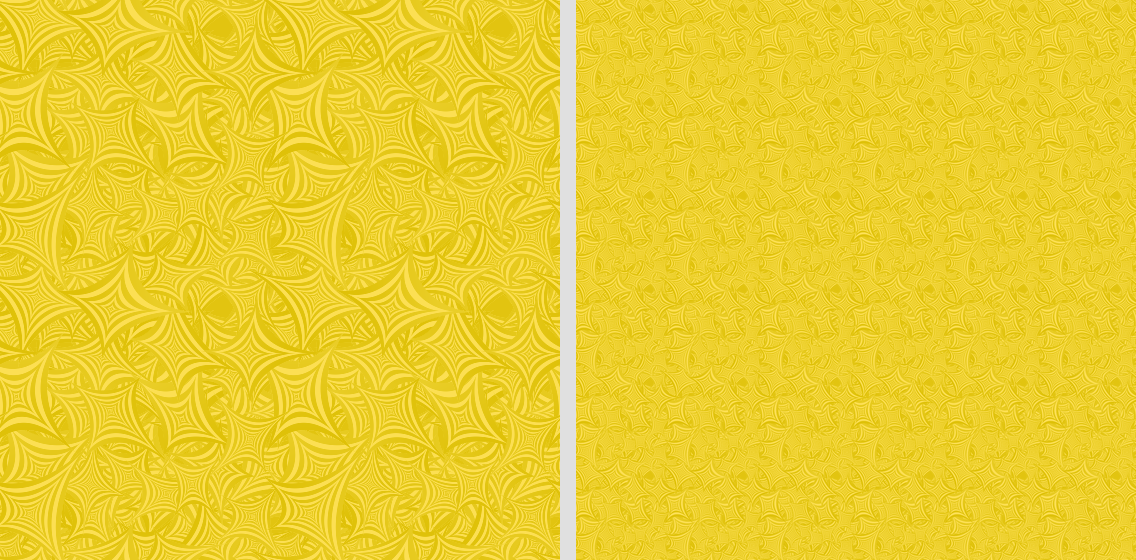
Left, the tile; right, the same tile 3 across and 3 down.
A Shadertoy shader for this pattern:

```glsl
// Overlapping four-pointed curved stars with concentric gold stripes, in a 2 by 2 seamless tile.

const float TAU = 6.2831853;
const float TILES = 2.0;      // repeats across and down
const int STAR_COUNT = 84;    // stars per tile, back to front
const float TAPER = 0.36;     // below 1 thins the stripes towards the centre

const vec3 DARK_GOLD = vec3(0.873, 0.757, 0.03);
const vec3 MID_GOLD = vec3(0.93, 0.82, 0.19);
const vec3 LIGHT_GOLD = vec3(0.988, 0.876, 0.325);

float hash(float n, float channel) {
    return fract(sin(n * 12.989 + channel * 78.233) * 4375.85);
}

float cross2(vec2 a, vec2 b) {
    return a.x * b.y - a.y * b.x;
}

// Evenly scattered centre inside the unit tile, with a little jitter.
vec2 starCentre(float id) {
    vec2 jitter = vec2(hash(id, 1.0), hash(id, 2.0)) - 0.5;
    return fract(id * vec2(0.75488, 0.56984) + 0.12 * jitter);
}

// Tip of one arm: uneven angle and uneven length.
vec2 starTip(float id, float arm, float size) {
    float turn = hash(id, 3.0) + 0.25 * arm + 0.1 * (hash(id, 10.0 + arm) - 0.5);
    float reach = size * mix(0.7, 1.4, hash(id, 20.0 + arm));
    return reach * vec2(cos(TAU * turn), sin(TAU * turn));
}

// Level in the wedge between two tips: x is 0 at the centre and 1 on the rim,
// y is how much the level changes across one pixel; x is -1 outside the wedge.
vec2 wedgeLevel(vec2 d, vec2 tipA, vec2 tipB, float power, float pixel) {
    float area = cross2(tipA, tipB);
    float a = cross2(d, tipB) / area;
    float b = cross2(tipA, d) / area;
    if (a < 0.0 || b < 0.0) return vec2(-1.0, 0.0);
    a = max(a, 0.3 * pixel / length(tipA));
    b = max(b, 0.3 * pixel / length(tipB));
    float sum = pow(a, power) + pow(b, power);
    vec2 slope = pow(a, power - 1.0) * vec2(tipB.y, -tipB.x)
               + pow(b, power - 1.0) * vec2(-tipA.y, tipA.x);
    float level = pow(sum, TAPER / power);
    float change = TAPER * level / sum * length(slope) / area;
    return vec2(level, change * pixel);
}

// Coverage of the light stripes; every ring ends in a dark band.
float lightStripe(vec2 level, float rings, float darkBias) {
    float wave = abs(fract(level.x * rings + 0.25) - 0.5) - 0.25 + darkBias;
    return clamp(0.5 - wave / max(level.y * rings, 0.001), 0.0, 1.0);
}

// Paints one star over the colour behind it.
vec3 paintStar(vec3 behind, vec2 p, float id, float front, float pixel) {
    float size = mix(0.15, 0.23, hash(id, 4.0)) + 0.03 * smoothstep(0.8, 0.9, front);
    vec2 d = p - starCentre(id);
    d -= round(d);
    if (dot(d, d) > 2.0 * size * size) return behind;

    float power = mix(0.48, 0.6, hash(id, 5.0));
    vec2 level = vec2(-1.0, 0.0);
    for (int k = 0; k < 4; k++) {
        vec2 tipA = starTip(id, float(k), size);
        vec2 tipB = starTip(id, float((k + 1) % 4), size);
        vec2 wedge = wedgeLevel(d, tipA, tipB, power, pixel);
        if (wedge.x >= 0.0) level = wedge;
    }
    if (level.x < 0.0) return behind;

    // Dark bands fade softly across the star.
    float angle = TAU * hash(id, 6.0);
    float fade = dot(d, vec2(cos(angle), sin(angle))) / size;
    float tint = clamp(0.3 + 0.6 * fade, 0.0, 0.8);
    vec3 band = mix(DARK_GOLD, MID_GOLD, tint);

    float rings = 6.0 + floor(3.0 * hash(id, 7.0));
    float darkBias = mix(0.0, 0.04, hash(id, 8.0));
    vec3 star = mix(band, LIGHT_GOLD, lightStripe(vec2(level.x, 0.75 * level.y), rings, darkBias));
    float cover = clamp(0.5 + (1.0 - level.x) / max(level.y, 0.0001), 0.0, 1.0);
    return mix(behind, star, cover);
}

void mainImage(out vec4 fragColor, in vec2 fragCoord) {
    vec2 p = fract(TILES * fragCoord / iResolution.xy);
    float pixel = TILES / min(iResolution.x, iResolution.y);

    vec3 colour = mix(DARK_GOLD, MID_GOLD, 0.2);
    for (int i = 0; i < STAR_COUNT; i++) {
        float front = float(i) / float(STAR_COUNT - 1);
        colour = paintStar(colour, p, float(i) + 1.0, front, pixel);
    }
    fragColor = vec4(colour, 1.0);
}
```
